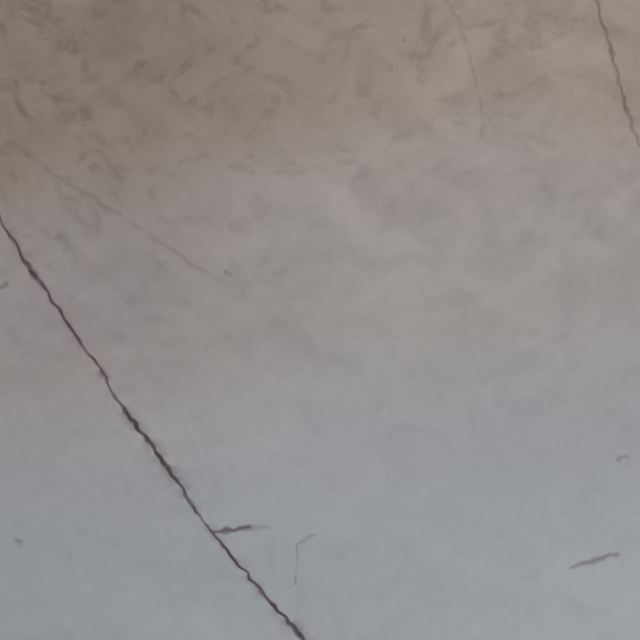
A WebGL 2 fragment shader for this texture:

```glsl
#version 300 es
precision highp float;
// Weathered stone slab: a warm stained top fades into cool grey below.
// Layered value noise makes the stains and mottling; wobbling distance
// fields draw one dark diagonal crack, broken veins and sparse specks.
uniform vec2 u_resolution;
out vec4 fragColor;

float hash(vec2 p) {
  vec3 q = fract(p.xyx * 0.1031);
  q += dot(q, q.yzx + 33.33);
  return fract((q.x + q.y) * q.z);
}

float noise(vec2 p) {
  vec2 i = floor(p), f = fract(p);
  f = f * f * (3.0 - 2.0 * f);
  return mix(mix(hash(i), hash(i + vec2(1, 0)), f.x),
             mix(hash(i + vec2(0, 1)), hash(i + vec2(1, 1)), f.x), f.y);
}

float fbm(vec2 p) {
  float sum = 0.0, amp = 0.5;
  for (int i = 0; i < 5; i++) {
    sum += amp * noise(p);
    p = mat2(1.6, 1.2, -1.2, 1.6) * p + 17.3;
    amp *= 0.55;
  }
  return sum / 1.055;
}

// Coverage of a soft line from a to b, thinning towards both ends
float vein(vec2 p, vec2 a, vec2 b, float width, float soft) {
  vec2 d = b - a;
  float t = clamp(dot(p - a, d) / dot(d, d), 0.0, 1.0);
  float w = width * (0.3 + 0.7 * sqrt(4.0 * t * (1.0 - t)));
  return 1.0 - smoothstep(w - soft, w + soft, length(p - a - d * t));
}

// Stone colour without cracks
vec3 stone(vec2 p) {
  float cloud = fbm(p * vec2(4.0, 5.0) + 4.0) - 0.5;
  vec2 warp = vec2(noise(p * 14.0 + 5.0), noise(p * 14.0 + 25.0)) * 0.05;
  float mottle = fbm((p + warp) * vec2(20.0, 26.0) + 31.0) - 0.5;
  float height = p.y - 0.12 * (p.x - 0.5) + 0.14 * cloud + 0.07 * mottle;
  vec3 col = mix(vec3(0.588, 0.598, 0.618), vec3(0.604, 0.584, 0.574),
                 smoothstep(0.20, 0.54, height));
  col = mix(col, vec3(0.590, 0.540, 0.506), smoothstep(0.58, 0.88, height));

  // Grey patch on the left, brown stain in the upper left
  float grey = length((p - vec2(0.08, 0.55)) * vec2(0.8, 1.4)) + 0.25 * cloud;
  col = mix(col, vec3(0.553, 0.534, 0.530), 1.0 - smoothstep(0.08, 0.42, grey));
  float stain = length((p - vec2(0.1, 0.94)) * vec2(0.75, 1.3)) - 0.3 * cloud - 0.2 * mottle;
  col = mix(col, vec3(0.512, 0.470, 0.436), 1.0 - smoothstep(0.12, 0.48, stain));

  // Mottling grows stronger upwards; faint pale streaks lie near the bottom
  col += mottle * mix(0.025, 0.105, smoothstep(0.2, 0.9, p.y)) * vec3(0.95, 1.0, 1.05);
  float flecks = smoothstep(0.5, 0.85, fbm((p + warp) * vec2(38.0, 44.0) + 71.0));
  col -= flecks * mix(0.015, 0.05, smoothstep(0.3, 0.8, p.y - 0.3 * p.x));
  float streak = noise(vec2(p.x * 2.5, p.y * 18.0 + p.x * 5.0)) - 0.5;
  col += 0.014 * streak * (1.0 - smoothstep(0.1, 0.4, p.y));
  col += 0.03 * smoothstep(0.4, 1.0, p.x) * (1.0 - smoothstep(0.0, 0.35, p.y));
  col -= 0.026 * (1.0 - smoothstep(0.0, 0.45, p.x)) * (1.0 - smoothstep(0.2, 0.5, p.y));
  col += 0.008 * (noise(p * vec2(150.0, 95.0)) - 0.5);
  return col;
}

// Soft ragged smudges in a jittered grid, most cells left empty
float specks(vec2 p, float soft) {
  vec2 cell = floor(p * 9.0);
  float cover = 0.0;
  for (int y = -1; y <= 1; y++)
    for (int x = -1; x <= 1; x++) {
      vec2 id = cell + vec2(x, y);
      vec2 centre = (id + vec2(hash(id + 7.1), hash(id + 19.7))) / 9.0;
      float r = mix(0.004, 0.009, hash(id + 41.3));
      vec2 d = (p - centre) * vec2(1.0, 1.2);
      float k = 1.0 - smoothstep(0.0, r + soft, length(d));
      cover = max(cover, k * step(0.9, hash(id + 3.9)) * (0.25 + 0.45 * hash(id + 53.0)));
    }
  return cover;
}

void main() {
  vec2 p = gl_FragCoord.xy / u_resolution;
  float soft = max(0.0026, 0.9 / u_resolution.y);
  vec3 col = stone(p);
  vec2 wobble = vec2(noise(p * 11.0), noise(p * 11.0 + 50.0)) - 0.5;
  vec2 rough = vec2(noise(p * 85.0), noise(p * 85.0 + 80.0)) - 0.5;
  vec2 q = p + 0.009 * wobble + 0.006 * rough;
  float broken = smoothstep(0.3, 0.7, noise(p * 55.0 + 12.0));

  // Faint veins: two on the left, two hanging from the top
  float faint = vein(q, vec2(-0.03, 0.81), vec2(0.33, 0.57), 0.002, soft * 2.0);
  faint = max(faint, 0.25 * vein(q, vec2(0.3, 0.59), vec2(0.58, 0.4), 0.003, soft * 4.0));
  faint = max(faint, 0.7 * vein(q, vec2(-0.02, 0.71), vec2(0.2, 0.54), 0.003, soft * 3.5));
  vec2 bow = q + vec2(0.9 * (p.y - 0.8) * (p.y - 1.0), 0.0);
  faint = max(faint, 0.8 * vein(bow, vec2(0.69, 1.02), vec2(0.755, 0.79), 0.0016, soft * 1.6));
  col = mix(col, vec3(0.44, 0.39, 0.38), 0.45 * faint * (0.4 + 0.6 * broken));
  float rust = vein(q, vec2(0.92, 1.03), vec2(1.01, 0.74), 0.002, soft * 1.5);
  col = mix(col, vec3(0.36, 0.27, 0.24), 0.6 * rust * (0.7 + 0.3 * broken));

  // Short broken side cracks and specks
  float chip = vein(q, vec2(0.335, 0.168), vec2(0.425, 0.176), 0.003, soft * 1.5);
  chip = max(chip, 0.6 * vein(q, vec2(0.895, 0.112), vec2(0.968, 0.137), 0.003, soft * 2.0));
  chip = max(chip, 0.45 * vein(q, vec2(0.46, 0.09), vec2(0.464, 0.15), 0.002, soft * 1.5));
  chip = max(chip, 0.35 * vein(q, vec2(0.464, 0.15), vec2(0.49, 0.166), 0.002, soft * 1.5));
  chip *= 0.25 + 0.75 * broken;
  chip = max(chip, specks(p + 0.014 * rough, soft));
  col = mix(col, vec3(0.31, 0.27, 0.28), 0.8 * chip);

  // Main crack: bowed diagonal, swelling and fraying in places
  float path = 0.47 - 0.712 * p.y - 0.16 * p.y * (0.66 - p.y);
  float dist = 0.815 * abs(p.x - path + 0.014 * wobble.x + 0.007 * rough.x);
  float swell = smoothstep(0.55, 0.85, noise(vec2(p.y * 15.0, 2.5)));
  float width = 0.001 + 0.0016 * noise(vec2(p.y * 50.0, 9.0)) + 0.002 * swell;
  float rim = exp(-dist / (0.004 + 0.007 * swell)) * smoothstep(0.2, 0.8, noise(p * 75.0));
  col = mix(col, vec3(0.38, 0.33, 0.34), 0.6 * rim);
  float crack = 1.0 - smoothstep(width - soft, width + soft, dist);
  col = mix(col, vec3(0.22, 0.18, 0.20), crack * (0.5 + 0.45 * noise(p * 80.0)));
  fragColor = vec4(col, 1.0);
}
```
